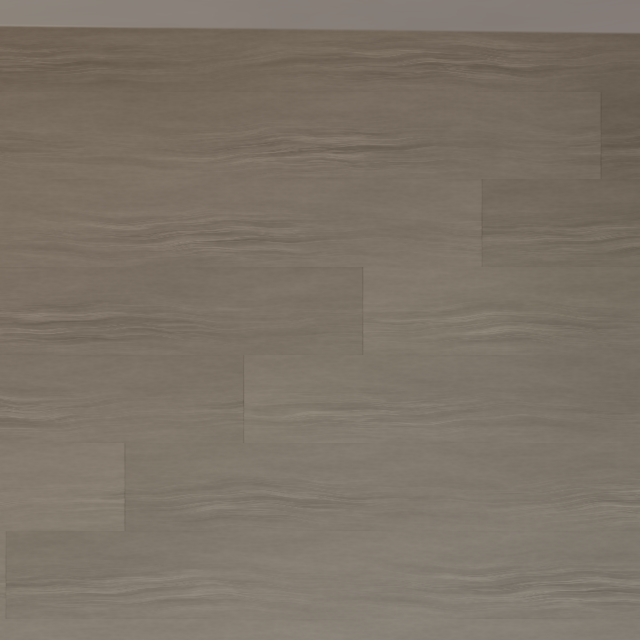
Write a WebGL 1 fragment shader that draws this texture.

```glsl
precision highp float;
// Weathered grey-brown plank floor: long boards in rows, each row's butt joint
// stepped sideways by a fixed offset, under a plain pale strip at the top.
// Grain is domain-warped layered sines stretched along the boards.
uniform vec2 u_resolution;

const float PI = 3.14159265;
const float ROW_HEIGHT = 0.1374;
const float FIRST_SEAM = 0.0326;
const float FIRST_JOINT = 0.009;
const float JOINT_STEP = 0.186;
const float PLANK_LENGTH = 1.3;

const vec3 WOOD_LIGHT = vec3(0.535, 0.501, 0.456);
const vec3 WOOD_DARK = vec3(0.424, 0.384, 0.334);
const vec3 STRIP_COLOR = vec3(0.545, 0.515, 0.480);

float hash(vec2 p) {
  return fract(sin(dot(p, vec2(127.1, 311.7))) * 4375.85);
}

// Layered sines, each octave rotated, doubled and bent by the last.
float waves(vec2 p, float seed) {
  float sum = 0.0;
  float amp = 0.6;
  for (int i = 0; i < 5; i++) {
    p += 0.7 * sin(p.yx * 0.8 + seed);
    sum += amp * sin(p.x + seed) * sin(p.y + 1.7 * seed);
    p = mat2(1.6, 1.2, -1.2, 1.6) * p;
    amp *= 0.58;
  }
  return sum;
}

// Distance to the nearest jittered cell point.
float cellular(vec2 p) {
  vec2 cell = floor(p);
  float nearest = 2.0;
  for (int j = -1; j <= 1; j++) {
    for (int i = -1; i <= 1; i++) {
      vec2 c = cell + vec2(float(i), float(j));
      vec2 point = c + vec2(hash(c), hash(c + 37.3));
      nearest = min(nearest, length(point - p));
    }
  }
  return nearest;
}

// Soft line of half width w at distance d.
float line(float d, float w, float pixel) {
  return 1.0 - smoothstep(w - pixel, w + pixel, abs(d));
}

// Brightness of the grain: t runs along the plank, v across it (0 to 1).
float grain(float t, float v, float seed) {
  float phase = 6.0 * seed;
  float h = v * ROW_HEIGHT;
  h += 0.006 * sin(t * 9.0 + phase) + 0.003 * sin(t * 23.0 + 2.0 * phase);
  h += 0.0012 * sin(t * 61.0 + h * 90.0) - 0.06 * (seed - 0.35) * t;
  float across = exp(-pow((v - 0.34) / 0.25, 2.0));
  float along = 0.5 + 0.5 * cos(4.0 * PI * (t - 0.2) / PLANK_LENGTH);
  along *= mix(0.65, 1.0, smoothstep(0.4, 0.8, t));
  float figure = across * (0.25 + 0.75 * along);
  float streaks = waves(vec2(t * 9.0, h * 240.0), phase);
  float ridge = 1.0 - smoothstep(0.0, 0.26, abs(waves(vec2(t * 7.0, h * 180.0), phase + 1.0)));
  float fibres = waves(vec2(t * 17.0, h * 120.0), phase + 2.0);
  return figure * (0.058 * streaks + 0.046 * (ridge - 0.4)) + 0.012 * fibres;
}

vec3 planks(vec2 p, float pixel) {
  // Board layout
  float rowPos = (p.y - FIRST_SEAM) / ROW_HEIGHT;
  float row = floor(rowPos);
  float v = fract(rowPos);
  float u = p.x - FIRST_JOINT - JOINT_STEP * row;
  float plank = floor(u / PLANK_LENGTH);
  float t = u - plank * PLANK_LENGTH;
  float joint = min(t, PLANK_LENGTH - t);
  float seed = hash(vec2(row, plank) + 4.0);

  // Light falls off toward the top and the right edge
  float shade = 0.96 - 0.80 * p.y - 0.22 * smoothstep(0.7, 1.0, p.x);
  shade += 0.12 * smoothstep(0.0, 0.6, p.x) * (1.0 - p.y);
  vec3 color = mix(WOOD_DARK, WOOD_LIGHT, shade);
  color += vec3(0.012, 0.0, -0.008) * (p.y - 0.8 * p.x);

  // Tone of each board, strongest at its end, then clouds, grain and mottling
  float tone = 0.020 * cos(0.5 * PI * (row - 2.5) + PI * plank);
  tone = (tone + 0.006 * (seed - 0.5)) * (0.2 + 0.8 * exp(-4.0 * joint));
  tone += 0.015 * waves(vec2(p.x * 4.0, p.y * 16.0), 1.3);
  tone += grain(t, v, seed);
  tone += 0.013 * (cellular(p * vec2(34.0, 120.0)) - 0.5);
  tone += 0.015 * (cellular(p * vec2(90.0, 190.0) + 5.0) - 0.5);
  color += tone * vec3(1.0, 0.99, 0.96);

  // Broken, blurred long seams and thin butt joints of uneven depth
  float seam = min(v, 1.0 - v) * ROW_HEIGHT;
  float wear = smoothstep(0.0, 0.7, waves(vec2(p.x * 11.0, row * 3.0 + 1.0), 2.2));
  color -= 0.020 * wear * line(seam, 0.0014, 2.0 * pixel);
  float depth = 0.45 + 0.35 * seed + 0.2 * sin(p.y * 70.0);
  color -= 0.065 * depth * line(joint, 0.0009, pixel);
  return color;
}

// Smooth strip, a little cooler to the right.
vec3 topStrip(vec2 p) {
  float cloud = 0.010 * waves(vec2(p.x * 6.0, p.y * 30.0), 4.1);
  return STRIP_COLOR + cloud + vec3(-0.030, -0.034, -0.014) * p.x;
}

void main() {
  vec2 p = gl_FragCoord.xy / u_resolution;
  float pixel = 1.0 / min(u_resolution.x, u_resolution.y);

  // The strip's lower edge tilts slightly and catches light on the left
  float edge = p.y - (0.960 - 0.012 * p.x);
  float cover = smoothstep(-1.5 * pixel, 1.5 * pixel, edge);
  vec3 color = mix(planks(p, pixel), topStrip(p), cover);
  color += 0.06 * (1.0 - smoothstep(0.05, 0.4, p.x)) * line(edge, 0.0015, pixel);
  color -= 0.010 * line(edge + 0.005, 0.003, 2.0 * pixel);
  gl_FragColor = vec4(color, 1.0);
}
```
